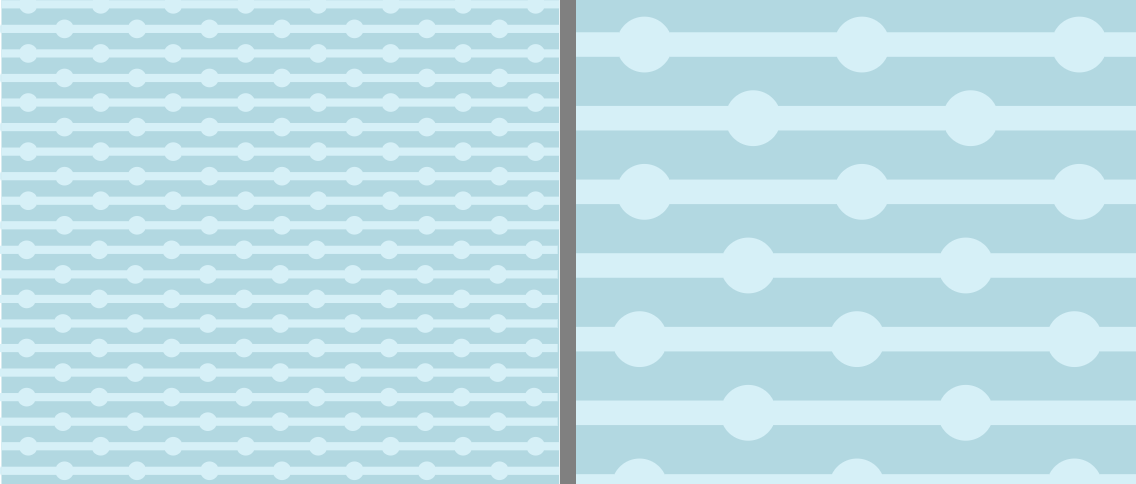
Left, the full canvas; right, a detail of the centre.
Reproduce this pattern procedurally as a Shadertoy shader.

```glsl
// Pale blue horizontal stripes threaded with staggered round beads.

// All lengths are fractions of the canvas width.
const float ROW_PITCH = 0.04384;
const float BEAD_PITCH = 0.12943;
const vec2 FIRST_BEAD = vec2(0.1152, 0.0236);
const float BEAD_RADIUS = 0.0166;
const float STRIPE_HALF_HEIGHT = 0.0073;
const vec2 SHEET_SPAN = vec2(0.0026, 0.9987);
const float BAND_SHIFT = -0.0029;

const vec3 GROUND = vec3(0.70, 0.846, 0.882);
const vec3 BEAD_LIGHT = vec3(0.84, 0.942, 0.97);
const vec3 MARGIN = vec3(1.0);

// Antialiased fill of a signed distance.
float coverage(float dist, float pixel) {
    return clamp(0.5 - dist / pixel, 0.0, 1.0);
}

// Signed distance to the interval from span.x to span.y.
float intervalDistance(float x, vec2 span) {
    return max(span.x - x, x - span.y);
}

// Offset from the nearest multiple of the pitch.
float centredRepeat(float x, float pitch) {
    return x - pitch * round(x / pitch);
}

// The lower middle band of rows is printed slightly to the left.
float rowShift(float row) {
    return BAND_SHIFT * step(1.5, row) * step(row, 9.5);
}

float stripeDistance(vec2 p, float rowOffset, float shift) {
    float vertical = abs(rowOffset) - STRIPE_HALF_HEIGHT;
    return max(vertical, intervalDistance(p.x, SHEET_SPAN + shift));
}

float beadDistance(vec2 p, float row, float rowOffset, float shift) {
    float stagger = 0.5 * BEAD_PITCH * mod(row, 2.0);
    float x = centredRepeat(p.x - FIRST_BEAD.x - shift - stagger, BEAD_PITCH);
    return length(vec2(x, rowOffset)) - BEAD_RADIUS;
}

void mainImage(out vec4 fragColor, in vec2 fragCoord) {
    vec2 p = fragCoord / iResolution.x;
    float pixel = 1.0 / iResolution.x;

    // Nearest row and its sideways shift
    float row = round((p.y - FIRST_BEAD.y) / ROW_PITCH);
    float rowOffset = p.y - FIRST_BEAD.y - row * ROW_PITCH;
    float shift = rowShift(row);

    // Ground, then the joined stripe and beads
    float sheet = coverage(intervalDistance(p.x, SHEET_SPAN), pixel);
    float stripe = stripeDistance(p, rowOffset, shift);
    float bead = beadDistance(p, row, rowOffset, shift);
    vec3 colour = mix(MARGIN, GROUND, sheet);
    colour = mix(colour, BEAD_LIGHT, coverage(min(stripe, bead), pixel));

    fragColor = vec4(colour, 1.0);
}
```
